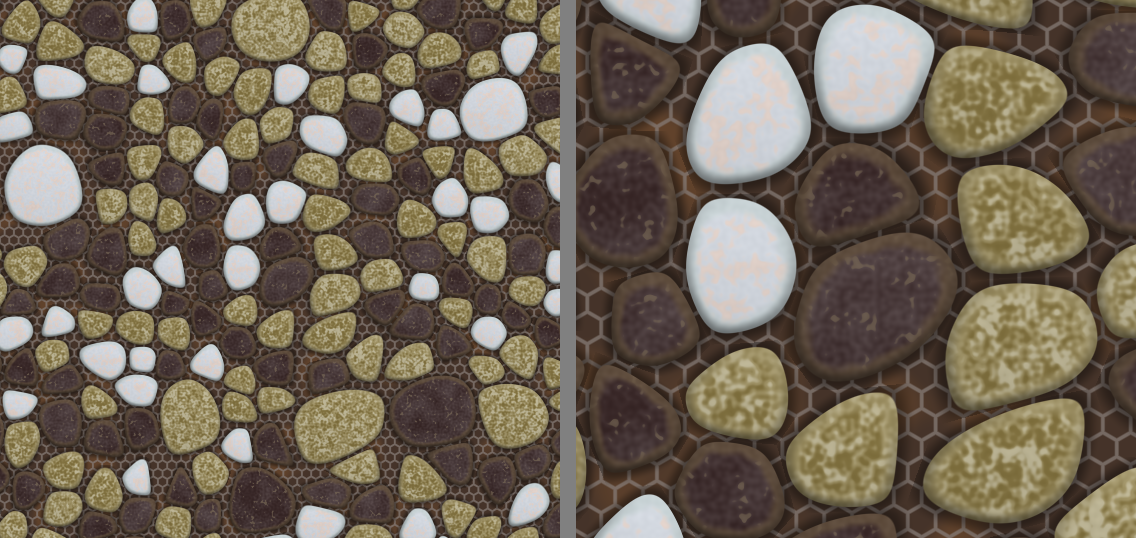
Left: the whole. Right: its middle third, enlarged.
Write a WebGL 2 fragment shader that draws this texture.

```glsl
#version 300 es
precision highp float;
// Glazed pebble mosaic: white, ochre and dark brown rounded stones over a hexagonal mesh.
// A power diagram of jittered sites packs the stones; a soft maximum of each cell's
// sides and a random triangle rounds them, and gradient noise mottles the glaze.
uniform vec2 u_resolution;
out vec4 fragColor;

// Layout, in grid cells
const float ROWS = 13.9;
const float BIG_SHARE = 0.12;
const float BIG_RADIUS = 0.98;
const vec2 SMALL_RADIUS = vec2(0.40, 0.58);
const float JITTER = 0.42;
const float STAGGER = 0.18;
const float WARP = 0.55;
const float INSET = 0.012;
const float MESH_PITCH = 0.24;
const vec2 LIGHT = vec2(0.29, 0.957);

// Share of stones per glaze; the rest are dark
const float WHITE_SHARE = 0.19;
const float OCHRE_SHARE = 0.43;

// Colours
const vec3 WHITE_BASE = vec3(0.81, 0.83, 0.86);
const vec3 WHITE_BLUSH = vec3(0.86, 0.80, 0.77);
const vec3 WHITE_RIM = vec3(0.76, 0.80, 0.81);
const vec3 OCHRE_DEEP = vec3(0.50, 0.44, 0.25);
const vec3 OCHRE_BASE = vec3(0.60, 0.55, 0.38);
const vec3 OCHRE_PALE = vec3(0.71, 0.68, 0.56);
const vec3 DARK_BASE = vec3(0.22, 0.155, 0.155);
const vec3 DARK_SHEEN = vec3(0.34, 0.285, 0.29);
const vec3 DARK_FLECK = vec3(0.45, 0.39, 0.31);
const vec3 DARK_RIM = vec3(0.38, 0.31, 0.24);
const vec3 GROUT = vec3(0.27, 0.20, 0.16);
const vec3 GROUT_WARM = vec3(0.38, 0.26, 0.17);
const vec3 MESH = vec3(0.52, 0.48, 0.46);

vec3 hash3(vec2 p) {
  vec3 q = fract(p.xyx * vec3(0.1031, 0.1030, 0.0973));
  q += dot(q, q.yxz + 33.33);
  return fract((q.xxy + q.yzz) * q.zyx);
}

float gradNoise(vec2 p) {
  vec2 i = floor(p), f = p - i;
  vec2 u = f * f * f * (f * (f * 6.0 - 15.0) + 10.0);
  vec4 corner;
  for (int k = 0; k < 4; k++) {
    vec2 o = vec2(k & 1, k >> 1);
    float a = 6.2832 * hash3(i + o + 19.0).x;
    corner[k] = dot(vec2(cos(a), sin(a)), f - o);
  }
  return 1.4 * mix(mix(corner.x, corner.y, u.x), mix(corner.z, corner.w, u.x), u.y);
}

// Centre and radius of the stone of a grid cell; radius 0 where a big stone replaces it
vec3 stoneAt(vec2 id) {
  vec2 block = floor(id / 2.0);
  vec3 h = hash3(id + 53.0);
  if (hash3(block + 211.0).x < BIG_SHARE)
    return vec3(block * 2.0 + 1.0 + (h.xy - 0.5) * 0.2, id == block * 2.0 ? BIG_RADIUS : 0.0);
  vec2 stagger = vec2(0.0, STAGGER * (2.0 * mod(id.x, 2.0) - 1.0));
  return vec3(id + 0.5 + stagger + (h.xy - 0.5) * JITTER, mix(SMALL_RADIUS.x, SMALL_RADIUS.y, h.z));
}

// Distance to the nearest edge of a unit hexagon tiling
float hexEdge(vec2 p) {
  vec2 s = vec2(1.0, 1.732);
  vec2 a = mod(p, s) - 0.5 * s, b = mod(p + 0.5 * s, s) - 0.5 * s;
  vec2 h = abs(dot(a, a) < dot(b, b) ? a : b);
  return 0.5 - max(h.x, dot(h, vec2(0.5, 0.866)));
}

vec3 glaze(vec2 p, float kind, float depth, float tone) {
  float broad = gradNoise(p * 2.3), blotch = gradNoise(p * 6.0), fine = gradNoise(p * 15.0);
  float mottle = 0.6 * blotch + 0.6 * fine;
  float rim = 1.0 - smoothstep(0.05, 0.13, depth + 0.03 * blotch);
  if (kind < WHITE_SHARE) {
    vec3 c = mix(WHITE_BASE, WHITE_BLUSH, smoothstep(-0.1, 0.4, broad * 0.5 + mottle));
    return mix(c, WHITE_RIM, rim) + 0.02 * fine;
  }
  if (kind < WHITE_SHARE + OCHRE_SHARE) {
    vec3 c = mix(OCHRE_DEEP, OCHRE_BASE, smoothstep(-0.45, 0.15, mottle + 0.3 * tone));
    c = mix(c, OCHRE_PALE, smoothstep(0.0, 0.5, mottle + 0.3 * broad + 0.2 * tone));
    return mix(c, mix(OCHRE_BASE, OCHRE_PALE, 0.35), 0.6 * rim) + 0.03 * fine;
  }
  vec3 c = mix(DARK_BASE, DARK_SHEEN, clamp(0.4 + 0.5 * broad + 0.5 * tone + 0.2 * fine, 0.0, 1.0));
  c = mix(c, DARK_FLECK, 0.6 * smoothstep(0.32, 0.55, mottle + 0.15 * broad));
  return mix(c, DARK_RIM, 0.85 * rim) + 0.025 * fine;
}

void main() {
  float px = ROWS / u_resolution.y;
  vec2 flat_p = gl_FragCoord.xy * px;
  vec2 p = flat_p + WARP * vec2(gradNoise(flat_p * 0.22), gradNoise(flat_p * 0.22 + 40.0));

  // Owning stone: least power distance
  vec3 stones[36];
  vec3 own = vec3(0.0);
  vec2 ownId = vec2(0.0);
  float ownPower = 1e3;
  for (int i = 0; i < 36; i++) {
    vec2 id = floor(p) + vec2(i % 6 - 3, i / 6 - 3);
    vec3 s = stoneAt(id);
    stones[i] = s;
    float power = dot(p - s.xy, p - s.xy) - s.z * s.z;
    if (s.z > 0.0 && power < ownPower) { ownPower = power; own = s; ownId = id; }
  }

  // Rounded outline: soft maximum of cell sides and a triangle
  vec3 h = hash3(ownId + 137.0);
  vec2 q = p - own.xy;
  float k = 3.0 + 4.5 / own.z, sum = 0.0;
  for (int i = 0; i < 36; i++) {
    vec3 s = stones[i];
    if (s.z == 0.0 || s.xy == own.xy) continue;
    float power = dot(p - s.xy, p - s.xy) - s.z * s.z;
    sum += exp(k * (ownPower - power) / (2.0 * distance(s.xy, own.xy)));
  }
  for (int i = 0; i < 3; i++) {
    float a = 6.2832 * (h.x + float(i) / 3.0);
    sum += exp(k * (dot(q, vec2(cos(a), sin(a))) - own.z * mix(0.93, 1.12, h.y)));
  }
  float d = log(sum) / k + INSET;

  // Mesh and grout, darkened beside the stones
  vec3 ground = mix(GROUT, GROUT_WARM, smoothstep(0.0, 0.6, gradNoise(flat_p * 1.3)));
  float line = 1.0 - smoothstep(0.03, 0.07 + px / MESH_PITCH, hexEdge(flat_p / MESH_PITCH));
  ground = mix(ground, MESH, 0.75 * line) * mix(0.62, 1.0, smoothstep(0.0, 0.12, d));

  // Glazed stone with a lit bevel
  float kind = fract(dot(ownId, vec2(0.7549, 0.5698)) + 0.6 * h.z);
  vec3 stone = glaze(flat_p + 17.0 * h.xy, kind, -d, h.y - 0.5);
  float bevel = 1.0 - smoothstep(0.0, 0.09, -d);
  float facing = dot(q / max(length(q), 1e-3), LIGHT);
  stone *= 1.0 + bevel * (0.2 * facing - 0.2) + 0.04 * facing * length(q) / own.z;

  fragColor = vec4(mix(stone, ground, smoothstep(-0.7 * px, 0.7 * px, d)), 1.0);
}
```
